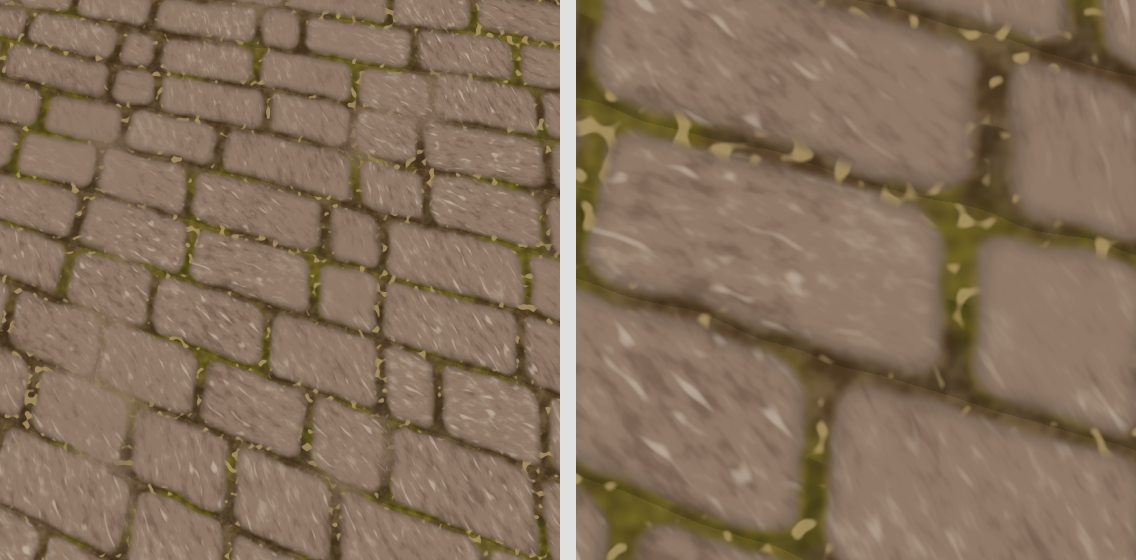
Left: the whole. Right: its middle third, enlarged.
This texture is drawn by a WebGL 1 fragment shader. Its source:

```glsl
precision highp float;
// Weathered cobblestone paving seen at a slant: rows fan out towards the viewer,
// each row is cut into stones of random length. Rounded-box distances give the
// joints; gradient noise adds stone grain, soil, moss and dry plant debris.
uniform vec2 u_resolution;

const float ROW_SLOPE = 0.15;       // tilt of the farthest row
const float ROW_FAN = 0.42;         // spreading of the rows to the right
const float ROW_DENSITY = 16.8;     // rows per unit at the far edge
const float ROW_PERSPECTIVE = 0.72; // growth of the rows towards the viewer
const float ROW_START = 0.15;
const float STONE_LENGTH = 0.148;   // mean length at the far edge
const float LENGTH_GROWTH = 0.45;
const float VANISH_X = 0.75;        // column where cross joints stand upright
const float LENGTH_JITTER = 0.66;
const float JOINT_HALF = 0.0052;
const float CROSS_EXTRA = 0.0022;   // cross joints are wider than row joints
const float CORNER = 0.017;
const float EDGE_SOFT = 0.0045;
const float DEBRIS_SCALE = 72.0;

const vec3 STONE_DARK = vec3(0.48, 0.39, 0.325);
const vec3 STONE_MID = vec3(0.565, 0.475, 0.405);
const vec3 STONE_LIGHT = vec3(0.66, 0.58, 0.51);
const vec3 FLECK = vec3(0.77, 0.71, 0.65);
const vec3 SOIL_DARK = vec3(0.30, 0.22, 0.13);
const vec3 SOIL = vec3(0.43, 0.35, 0.235);
const vec3 MOSS = vec3(0.41, 0.37, 0.11);
const vec3 DEBRIS = vec3(0.70, 0.61, 0.42);

vec2 hash2(vec2 p) {
  p = vec2(dot(p, vec2(127.1, 311.7)), dot(p, vec2(269.5, 183.3)));
  return fract(sin(p) * 43758.5);
}

float gradientDot(vec2 cell, vec2 f, vec2 corner) {
  float angle = 6.2832 * hash2(cell + corner).x;
  return dot(vec2(cos(angle), sin(angle)), f - corner);
}

// Gradient noise, about -1 to 1
float noise(vec2 p) {
  vec2 c = floor(p), f = p - c;
  vec2 s = f * f * f * (f * (f * 6.0 - 15.0) + 10.0);
  float low = mix(gradientDot(c, f, vec2(0.0)), gradientDot(c, f, vec2(1.0, 0.0)), s.x);
  float high = mix(gradientDot(c, f, vec2(0.0, 1.0)), gradientDot(c, f, vec2(1.0)), s.x);
  return 1.4 * mix(low, high, s.y);
}

float fbm(vec2 p) {
  float sum = 0.0, amp = 0.55;
  for (int i = 0; i < 3; i++) {
    sum += amp * noise(p);
    p = mat2(1.6, 1.2, -1.2, 1.6) * p + 7.3;
    amp *= 0.6;
  }
  return sum;
}

// Position of cross joint i in a row, in mean stone lengths
float crossJoint(float i, float row) {
  return i + LENGTH_JITTER * (hash2(vec2(i, row)).x - 0.5);
}

float roundedBox(vec2 p, vec2 halfSize, float r) {
  vec2 q = abs(p) - halfSize + r;
  return length(max(q, 0.0)) + min(max(q.x, q.y), 0.0) - r;
}

void main() {
  vec2 p = gl_FragCoord.xy / u_resolution;
  p.y = 1.0 - p.y;   // measured downwards, towards the viewer
  float pixel = 1.0 / u_resolution.y;

  // Uneven laying and chipped outlines
  vec2 w = p + 0.007 * vec2(noise(p * 5.0), noise(p * 5.0 + 31.0));
  w += 0.0035 * vec2(noise(p * 21.0 + 9.0), noise(p * 21.0 + 57.0));

  // Row coordinate and local row height
  float fan = 1.0 + ROW_FAN * w.x;
  float a = (w.y - ROW_SLOPE * w.x) / fan;
  float persp = 1.0 + ROW_PERSPECTIVE * a;
  float v = ROW_DENSITY * a / persp - ROW_START;
  float row = floor(v);
  float rowHeight = fan * persp * persp / ROW_DENSITY;

  // Stone within the row
  float depth = 1.0 + LENGTH_GROWTH * w.y;
  float unitLength = STONE_LENGTH * depth;
  float u = (w.x - VANISH_X) / unitLength + 5.0 * hash2(vec2(row, 4.0)).y;
  float i = floor(u);
  if (u < crossJoint(i, row)) i -= 1.0;
  else if (u > crossJoint(i + 1.0, row)) i += 1.0;
  float left = crossJoint(i, row), right = crossJoint(i + 1.0, row);
  vec2 local = vec2((u - 0.5 * (left + right)) * unitLength, (v - row - 0.5) * rowHeight);
  vec2 halfSize = 0.5 * vec2((right - left) * unitLength, rowHeight);
  float gap = JOINT_HALF * depth * (1.0 + 0.5 * noise(p * 9.0 + 13.0));
  float d = roundedBox(local, halfSize - gap - vec2(CROSS_EXTRA, 0.0), CORNER * depth);

  // Joint cover, worn away in patches
  float soft = max(EDGE_SOFT, pixel);
  float worn = smoothstep(-0.6, -0.15, noise(p * 4.3 + 2.7));
  float joint = smoothstep(-soft, soft, d + 0.002 * noise(p * 48.0)) * mix(0.25, 1.0, worn);

  // Stone: tint, mottling and short flecks turned at random per stone
  vec2 id = hash2(vec2(i + 17.0, row + 3.0));
  float angle = 0.9 + 1.5 * (id.x - 0.5);
  vec2 grainPos = mat2(cos(angle), -sin(angle), sin(angle), cos(angle)) * p / depth + id * 9.0;
  float grainy = smoothstep(-0.6, 0.5, noise(p * 3.1 + 8.0) + 0.7 * p.y - 0.1);
  float grain = fbm(grainPos * vec2(48.0, 100.0));
  float tone = 0.22 * (id.y - 0.5) + 0.45 * fbm(p * 9.0) + mix(0.35, 1.0, grainy) * grain;
  vec3 color = mix(STONE_MID, STONE_DARK, smoothstep(0.0, 0.7, -tone));
  color = mix(color, STONE_LIGHT, smoothstep(0.05, 0.75, tone));
  float fleck = smoothstep(0.38, 0.8, noise(grainPos * vec2(58.0, 135.0) + 21.0));
  color = mix(color, FLECK, 0.7 * grainy * fleck);
  color *= 1.0 - 0.14 * worn * smoothstep(-0.013, 0.0, d);

  // Joint filling: soil, moss patches and a shaded side below each stone
  vec3 filling = mix(SOIL_DARK, SOIL, smoothstep(-0.4, 0.45, fbm(p * 38.0 + 5.0)));
  float moss = smoothstep(-0.05, 0.4, noise(p * 7.0 + 40.0) + 0.3 * noise(p * 32.0));
  filling = mix(filling, MOSS * (1.0 + 0.3 * noise(p * 75.0)), 0.75 * moss);
  filling *= 1.0 - 0.15 * step(0.0, local.y) * smoothstep(0.0, 0.006, d);
  color = mix(color, filling, joint);

  // Dry debris gathered in and beside the joints
  float litter = smoothstep(0.3, 0.6, noise(p * DEBRIS_SCALE) + 0.35 * noise(p * 8.0 + 70.0));
  litter *= smoothstep(-0.007, 0.003, d) * mix(0.3, 1.0, worn);
  color = mix(color, DEBRIS, 0.8 * litter);

  gl_FragColor = vec4(color, 1.0);
}
```
